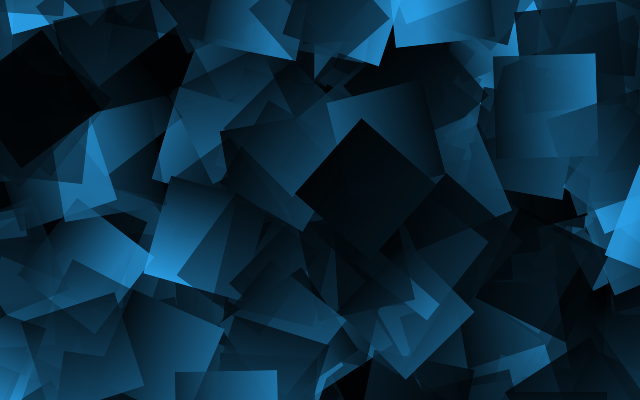
This background is drawn by a WebGL 1 fragment shader. Its source:

```glsl
precision highp float;
// Scattered translucent blue squares, each shaded from near black to bright.

uniform vec2 u_resolution;

const int SQUARE_COUNT = 220;
const float HALF_SIDE = 0.125;
const float MARGIN = 0.16;
const vec3 DEEP_BLACK = vec3(0.002, 0.006, 0.010);
const vec3 BRIGHT_BLUE = vec3(0.18, 0.69, 1.0);

// Four independent random values in 0..1 from one number.
vec4 hash4(float seed) {
  vec4 p = fract(vec4(seed) * vec4(0.1031, 0.1030, 0.0973, 0.1099));
  p += dot(p, p.wzxy + 33.33);
  return fract((p.xxyz + p.yzzw) * p.zywx);
}

vec2 rotate(vec2 p, float angle) {
  float c = cos(angle);
  float s = sin(angle);
  return vec2(c * p.x + s * p.y, c * p.y - s * p.x);
}

float squareDistance(vec2 p, float halfSide) {
  vec2 d = abs(p) - halfSide;
  return length(max(d, 0.0)) + min(max(d.x, d.y), 0.0);
}

// Squares near the middle of the canvas are dimmer.
float regionalLight(vec2 center, vec2 canvas) {
  float reach = length(center - canvas * vec2(0.5, 0.58));
  return mix(0.5, 1.12, smoothstep(0.05, 0.5, reach));
}

// Blends one square over the colour below it.
vec3 paintSquare(vec3 below, vec2 p, vec2 canvas, float seed, float pixel) {
  vec4 place = hash4(seed);
  vec4 look = hash4(seed + 517.3);

  vec2 center = place.xy * (canvas + 2.0 * MARGIN) - MARGIN;
  vec2 local = rotate(p - center, (place.z - 0.5) * 4.0);
  float halfSide = HALF_SIDE * mix(0.96, 1.04, place.w);
  float edge = squareDistance(local, halfSide);
  float coverage = 1.0 - smoothstep(-0.5 * pixel, 0.5 * pixel, edge);

  // Light grows from the top side to the bottom side.
  float ramp = clamp(0.5 - 0.5 * local.y / halfSide, 0.0, 1.0);
  float level = 1.12 * pow(look.x, 1.5) * regionalLight(center, canvas);
  float light = min(level * mix(0.1, 1.0, ramp), 0.92);
  float opacity = mix(0.4, 0.97, look.y);

  return mix(below, DEEP_BLACK + BRIGHT_BLUE * light, coverage * opacity);
}

void main() {
  float pixel = 1.0 / u_resolution.y;
  vec2 p = gl_FragCoord.xy * pixel;
  vec2 canvas = u_resolution * pixel;

  vec3 color = DEEP_BLACK;
  for (int i = 0; i < SQUARE_COUNT; i++) {
    color = paintSquare(color, p, canvas, float(i) + 1.0, pixel);
  }
  gl_FragColor = vec4(color, 1.0);
}
```
